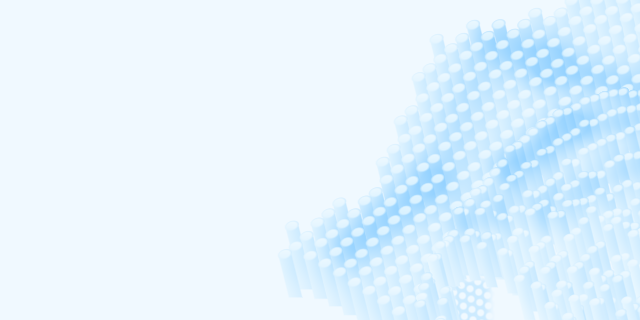
A Shadertoy shader for this background:

```glsl
// A pale field of tilted cylinders with soft domed caps, folded into waves.
// Two sheets of pins are painted back to front: a skewed lattice behind,
// and uneven arcs in front. Broad soft bands set the depth of the blue.

const vec3 PAPER = vec3(0.94, 0.975, 1.0);
const vec2 ARC_CENTRE = vec2(2.16, -0.12);

float hash(vec2 p) {
    vec3 q = fract(vec3(p.xyx) * 0.1031);
    q += dot(q, q.yzx + 33.33);
    return fract((q.x + q.y) * q.z);
}

// Soft band of the given width along a segment
float band(vec2 p, vec2 a, vec2 b, float width) {
    vec2 ab = b - a;
    float t = clamp(dot(p - a, ab) / dot(ab, ab), 0.0, 1.0);
    vec2 d = (p - a - ab * t) / width;
    return exp(-dot(d, d));
}

// Depth of blue: 0 is pale, 1 is deep
float blueDepth(vec2 p) {
    float v = 0.14;
    v += 0.80 * band(p, vec2(1.55, 0.86), vec2(1.70, 0.81), 0.085);
    v += 0.70 * band(p, vec2(1.74, 0.79), vec2(2.02, 0.71), 0.065);
    v += 0.80 * band(p, vec2(1.10, 0.23), vec2(1.34, 0.42), 0.075);
    v += 0.40 * band(p, vec2(1.47, 0.72), vec2(1.38, 0.46), 0.08);
    v += 0.85 * band(p, vec2(1.60, 0.47), vec2(1.78, 0.60), 0.065);
    v += 0.50 * band(p, vec2(1.80, 0.61), vec2(2.02, 0.62), 0.05);
    v += 0.40 * band(p, vec2(1.70, 0.35), vec2(2.00, 0.49), 0.07);
    v += 0.45 * band(p, vec2(1.46, 0.31), vec2(1.55, 0.34), 0.06);
    return clamp(v, 0.0, 1.0);
}

// Paint one pin; q is measured from the centre of its cap
void paintPin(inout vec3 col, vec2 q, float len, float radius, float depth) {
    float blur = max(0.003, 0.8 / iResolution.y);
    float across = q.x + 0.25 * q.y;
    float down = -q.y;
    float cap = length(vec2(q.x, 1.4 * (q.y - 0.2 * q.x))) - radius;
    float body = max(abs(across) - radius * 0.97, max(-down, down - len));
    float shape = min(cap, body);
    if (shape > blur) return;

    // Side: light left rim, shaded right flank, paler foot
    float u = across / radius;
    vec3 side = mix(vec3(0.88, 0.955, 1.0), vec3(0.62, 0.84, 1.0), depth);
    side += vec3(0.04, 0.018, 0.0) * (-u - 0.1);
    side = mix(side, PAPER, 0.3 * smoothstep(0.3, 1.0, down / len));

    // Cap: a bright dome that melts into the side
    vec3 top = mix(vec3(0.92, 0.97, 1.0), vec3(0.86, 0.95, 1.0), depth);
    top += vec3(0.03, 0.012, 0.0) * q.y / radius;
    side = mix(side, top, 1.0 - smoothstep(-0.008, 0.003, cap));
    col = mix(col, side, 1.0 - smoothstep(-blur, blur, shape));
}

// Outline of the rear sheet, tested at the cap of a pin
bool inRearSheet(vec2 c) {
    bool slope = c.x > 1.145 + 0.45 * (c.y - 0.4);
    bool tongue = c.x > 0.88 && c.y < 0.30 + 0.42 * (c.x - 0.9);
    bool crest = c.y < 0.91 + 0.17 * (c.x - 1.375) || c.x > 1.75;
    bool foot = c.y > 0.21 - 0.5 * (c.x - 0.87);
    return (slope || tongue) && crest && foot && distance(c, ARC_CENTRE) > 0.83;
}

// The front sheet leaves a gap along the lower edge
bool inFrontSheet(vec2 c) {
    return c.x < 1.40 || c.x > 1.72 || c.y > 0.23 - 1.1 * max(c.x - 1.52, 0.0);
}

void paintRearSheet(inout vec3 col, vec2 p, float depth) {
    mat2 lattice = mat2(0.034, 0.033, 0.046, -0.029);
    vec2 cell = floor(inverse(lattice) * p);
    for (int i = 4; i >= -1; i--) {
        for (int j = -4; j <= 2; j++) {
            vec2 id = cell + vec2(i, j);
            vec2 c = lattice * id;
            c.y += 0.01 * (hash(id + 80.0) - 0.5);
            if (inRearSheet(c)) paintPin(col, p - c, 0.135, 0.0215, depth);
        }
    }
}

void paintFrontSheet(inout vec3 col, vec2 p, float depth) {
    // Search around the point half a pin length above
    vec2 d = p + vec2(-0.016, 0.065) - ARC_CENTRE;
    float row = floor(length(d) / 0.066 + 0.5);
    float angle = atan(d.y, -d.x);
    float loose = smoothstep(0.62, 0.3, p.y);
    for (int k = 2; k >= -2; k--) {
        float ring = clamp(row + float(k), 1.0, 13.0);
        float r = ring * 0.066;
        float stepAngle = 0.031 / r;
        float nearest = floor(angle / stepAngle + 0.5);
        for (int j = 4; j >= -4; j--) {
            vec2 id = vec2(nearest + float(j), ring);
            float a = (id.x + 0.5 * mod(ring, 2.0)) * stepAngle;
            vec2 c = ARC_CENTRE + r * vec2(-cos(a), sin(a));
            float h = hash(id + 60.0) - 0.5;
            c.y += mix(0.014, 0.06, loose) * h + 0.012 * sin(7.0 * a + ring);
            float tone = clamp(depth + 0.3 * (hash(id + 95.0) - 0.5), 0.0, 1.0);
            if (inFrontSheet(c)) paintPin(col, p - c, 0.13, 0.0175, tone);
        }
    }
}

// Small open mesh in the gap at the lower edge
void paintMesh(inout vec3 col, vec2 p) {
    vec2 g = mat2(0.9, 0.35, -0.35, 0.9) * p / 0.028;
    g.x += 0.5 * mod(floor(g.y), 2.0);
    float wall = smoothstep(0.25, 0.5, length(fract(g) - 0.5));
    float area = smoothstep(1.41, 1.43, p.x) * (1.0 - smoothstep(1.51, 1.55, p.x));
    col = mix(col, vec3(0.78, 0.91, 1.0), 0.85 * wall * area * (1.0 - smoothstep(0.11, 0.14, p.y)));
}

void mainImage(out vec4 fragColor, in vec2 fragCoord) {
    vec2 p = fragCoord / iResolution.xy * vec2(2.0, 1.0);
    vec3 col = PAPER;
    float depth = blueDepth(p);
    paintMesh(col, p);
    paintRearSheet(col, p, depth);
    paintFrontSheet(col, p, depth);
    fragColor = vec4(clamp(col, 0.0, 1.0), 1.0);
}
```
